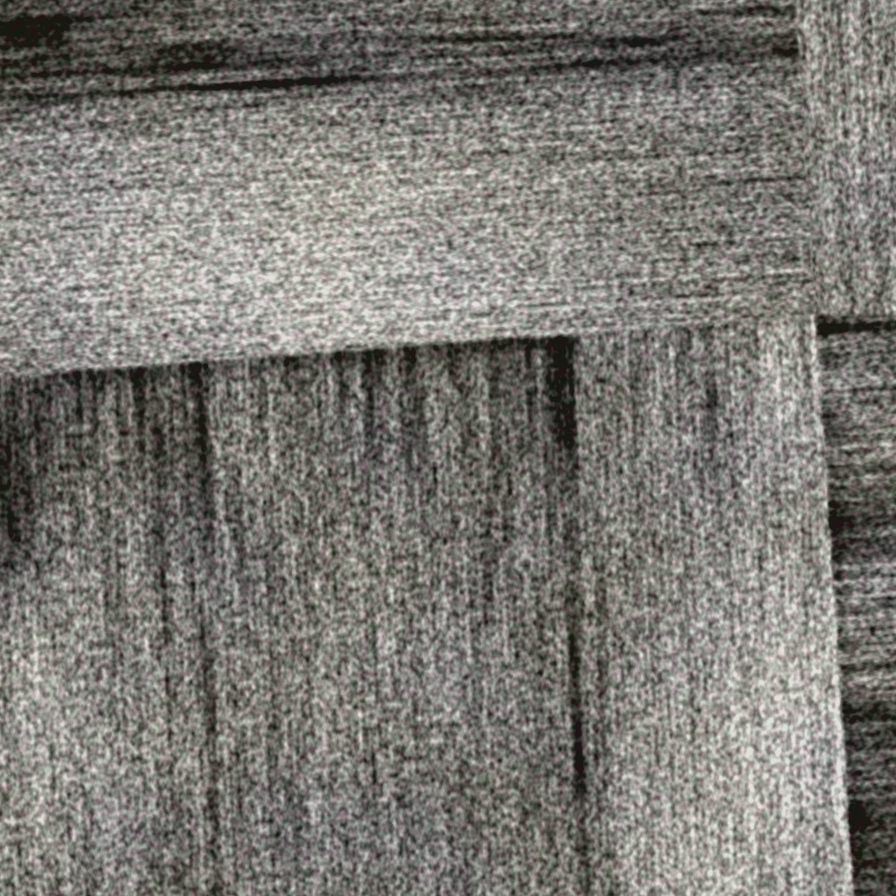
Give the GLSL for this texture, as a three.js fragment shader.

```glsl
varying vec2 vUv;

vec2 gradientAt(vec2 cell) {
  float angle = 6.2832 * fract(sin(dot(cell, vec2(127.1, 311.7))) * 43758.55);
  return vec2(cos(angle), sin(angle));
}

float gradientNoise(vec2 p) {
  vec2 i = floor(p), f = fract(p);
  vec2 u = f * f * f * (f * (f * 6.0 - 15.0) + 10.0);
  vec2 e = vec2(0.0, 1.0);
  float low = mix(dot(gradientAt(i), f), dot(gradientAt(i + e.yx), f - e.yx), u.x);
  float high = mix(dot(gradientAt(i + e), f - e), dot(gradientAt(i + 1.0), f - 1.0), u.x);
  return 1.4 * mix(low, high, u.y);
}

float band(float x, float center, float width) {
  float d = (x - center) / width;
  return exp(-d * d);
}

float blob(vec2 p, vec2 center, vec2 size) {
  vec2 d = (p - center) / size;
  return exp(-dot(d, d));
}

// Long fibres: x runs across the grain, y along it
float fibres(vec2 g) {
  return 0.6 * gradientNoise(g * vec2(85.0, 7.0)) + 0.4 * gradientNoise(g * vec2(32.0, 3.0) + 17.0);
}

// Sparse, broken cracks along the grain
float cracks(vec2 g) {
  return smoothstep(0.18, 0.6, gradientNoise(g * vec2(58.0, 6.0) + 71.0));
}

// A single worn line with uneven depth and position
float groove(vec2 g, float center, float width) {
  float drift = 0.004 * gradientNoise(vec2(g.y * 9.0, center * 90.0));
  float wear = 0.8 + 0.8 * gradientNoise(vec2(g.y * 17.0, center * 70.0));
  return band(g.x + drift, center, width) * wear;
}

// Fine woven speckle with clumps
float weave(vec2 g) {
  float speckle = 0.25 * gradientNoise(g * vec2(145.0, 115.0));
  speckle += 0.13 * gradientNoise(g * vec2(230.0, 190.0) + 31.0);
  speckle += 0.13 * gradientNoise(g * vec2(72.0, 42.0) + 47.0);
  float row = g.x * 120.0;
  float knots = sin(6.2832 * (g.y * 105.0 + 0.5 * floor(row)));
  return speckle + 0.035 * sin(6.2832 * row) + 0.025 * knots;
}

float topPanel(vec2 p, vec2 g) {
  float shade = smoothstep(0.82, 0.90, g.y);
  float tone = 0.50 + 0.19 * blob(p, vec2(0.3, 0.71), vec2(0.36, 0.14));
  tone += 0.06 * blob(p, vec2(0.5, 0.64), vec2(0.25, 0.04));
  tone -= 0.04 * blob(p, vec2(0.78, 0.77), vec2(0.2, 0.12));
  tone -= shade * mix(0.16, 0.08, p.x) + 0.13 * blob(p, vec2(0.0, 0.96), vec2(0.16, 0.06));
  tone -= 0.22 * groove(vec2(g.y, p.x * 0.5), 0.888, 0.007);
  tone -= 0.15 * groove(vec2(g.y, p.x * 0.5), 0.91, 0.005);
  tone -= 0.16 * band(g.y, 0.748, 0.004) * smoothstep(0.65, 0.85, p.x);
  return tone + fibres(g.yx) * mix(0.12, 0.24, shade) - cracks(g.yx) * mix(0.03, 0.19, shade);
}

float darkPanel(vec2 p, vec2 g) {
  float upper = smoothstep(0.25, 0.6, p.y);
  float tone = 0.445 - 0.035 * upper;
  tone += 0.17 * blob(p, vec2(0.06, 0.19), vec2(0.11, 0.14));
  tone += 0.05 * blob(p, vec2(0.37, 0.28), vec2(0.17, 0.2));
  tone -= 0.27 * blob(p, vec2(0.0, 0.46), vec2(0.03, 0.1));
  tone -= 0.07 * blob(p, vec2(0.07, 0.53), vec2(0.08, 0.09));
  tone -= 0.11 * blob(p, vec2(0.6, 0.58), vec2(0.08, 0.1));
  tone -= 0.22 * groove(g, 0.243, 0.008) * (1.0 - 0.5 * upper) + 0.28 * groove(g, 0.653, 0.008);
  tone -= 0.20 * groove(g, 0.635, 0.006) * upper + 0.22 * groove(g, 0.581, 0.006) * upper;
  tone -= 0.15 * groove(g, 0.2, 0.007) + 0.20 * groove(g, 0.108, 0.008) * upper;
  // Shadow beneath the upper fold
  tone -= 0.14 * band(p.y, 0.574 + 0.074 * p.x, 0.012) * smoothstep(0.03, 0.08, p.x);
  return tone + fibres(g) * mix(0.18, 0.25, upper) - cracks(g) * mix(0.06, 0.15, upper);
}

float palePanel(vec2 p, vec2 g) {
  float tone = 0.46 + 0.21 * blob(p, vec2(0.89, 0.2), vec2(0.15, 0.24));
  tone += 0.13 * blob(p, vec2(0.88, 0.57), vec2(0.06, 0.12));
  tone += 0.12 * blob(p, vec2(0.75, 0.0), vec2(0.13, 0.18));
  tone -= 0.25 * groove(g, 0.818, 0.005) * smoothstep(0.38, 0.5, p.y);
  tone -= 0.26 * groove(g, 0.683, 0.007) * smoothstep(0.45, 0.25, p.y);
  return tone + fibres(g) * 0.17 - cracks(g) * 0.09 * smoothstep(0.3, 0.55, p.y);
}

float sidePanel(vec2 p, vec2 g) {
  float tone = 0.43 - 0.17 * smoothstep(0.13, 0.09, p.y);
  tone -= 0.16 * band(p.y, 0.425, 0.05) + 0.16 * band(p.y, 0.165, 0.045);
  tone -= 0.14 * band(p.y, 0.635, 0.015) + 0.20 * band(p.y, 0.205, 0.008);
  tone += 0.11 * band(p.y, 0.49, 0.02) + 0.08 * band(p.y, 0.345, 0.03);
  return tone + fibres(g.yx) * 0.32 - cracks(g.yx) * 0.15;
}

void main() {
  vec2 p = vUv;
  vec2 g = vec2(p.x + 0.045 * p.y, p.y - 0.06 * p.x);
  // Slanted seams between the panels
  float wobble = 0.002 * gradientNoise(p * 25.0);
  float above = smoothstep(-0.004, 0.004, p.y - 0.58 - 0.074 * p.x + wobble);
  float pale = smoothstep(-0.004, 0.004, p.x + 0.04 * p.y - 0.676 + wobble);
  float edge = p.x + 0.065 * p.y - 0.953 + wobble;
  float side = smoothstep(-0.003, 0.003, edge);
  float sideTop = smoothstep(-0.004, 0.004, p.y - 0.648 + wobble);
  float cloth = mix(mix(darkPanel(p, g), palePanel(p, g), pale), topPanel(p, g), above);
  float strip = mix(sidePanel(p, g), 0.52 + 0.2 * fibres(g), sideTop);
  float tone = mix(cloth, strip, side);
  tone += 0.10 * band(edge, -0.006, 0.005) * (1.0 - above);
  tone -= 0.10 * band(edge, 0.007, 0.008) * (1.0 - 0.6 * sideTop);
  // Weave follows the grain of each panel
  float level = mix(above, 1.0 - sideTop, side);
  tone += mix(weave(g), weave(g.yx), level) * mix(0.7, 1.05, smoothstep(0.2, 0.5, tone));
  tone = clamp(tone, 0.09, 0.88);
  // Warm grey with faint coloured flecks
  vec3 color = tone + vec3(0.006, 0.0, -0.022);
  color += 0.035 * gradientNoise(p * 95.0 + 53.0) * vec3(1.0, -0.5, 0.4);
  color += 0.015 * gradientNoise(p * 7.0 + 9.0) * vec3(0.5, 0.4, -1.0);
  gl_FragColor = vec4(color, 1.0);
}
```
